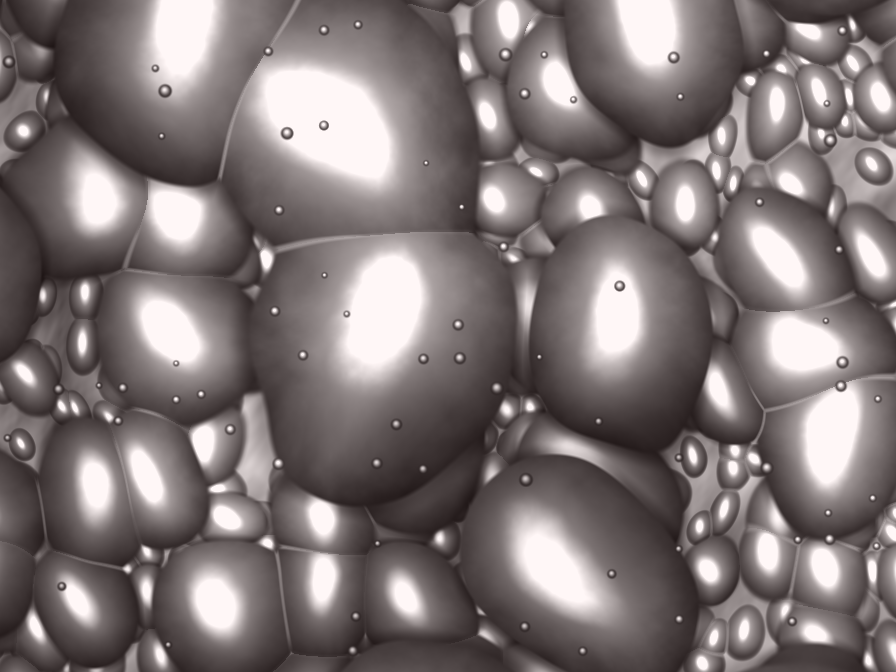
This texture is drawn by a WebGL 1 fragment shader. Its source:

```glsl
precision highp float;

uniform vec2 u_resolution;

const float SOFT_EDGE = 0.004;

float hash(vec2 p) {
  return fract(sin(dot(p, vec2(127.1, 311.7))) * 43758.5453);
}

vec2 hash2(vec2 p) {
  return vec2(hash(p), hash(p + 37.3));
}

float noise(vec2 p) {
  vec2 cell = floor(p);
  vec2 f = fract(p);
  f = f * f * (3.0 - 2.0 * f);
  float low = mix(hash(cell), hash(cell + vec2(1.0, 0.0)), f.x);
  float high = mix(hash(cell + vec2(0.0, 1.0)), hash(cell + vec2(1.0)), f.x);
  return mix(low, high, f.y);
}

float fbm(vec2 p) {
  float sum = 0.0;
  float weight = 0.5;
  for (int i = 0; i < 4; i++) {
    sum += weight * noise(p);
    p = p * 2.03 + 11.7;
    weight *= 0.5;
  }
  return sum;
}

vec2 rotate(vec2 p, float angle) {
  float c = cos(angle);
  float s = sin(angle);
  return vec2(c * p.x - s * p.y, s * p.x + c * p.y);
}

// Nearest and second nearest bubble distance (1 is the rim), then local position
vec4 nearestBubble(vec2 p, float size, float presence, float seed) {
  vec2 grid = p / size;
  vec2 home = floor(grid);
  vec4 best = vec4(9.0, 9.0, 0.0, 0.0);
  for (float y = -1.0; y <= 1.0; y++) {
    for (float x = -1.0; x <= 1.0; x++) {
      vec2 id = home + vec2(x, y);
      vec2 key = id + seed;
      if (hash(key + 5.1) > presence) continue;
      vec2 center = id + mix(vec2(0.15), vec2(0.85), hash2(key));
      float radius = mix(0.4, 0.66, hash(key + 9.7));
      float tilt = mix(-0.15, 0.85, hash(key + 2.9));
      float stretch = mix(1.0, 1.18, hash(key + 7.3));
      vec2 local = rotate(grid - center, -tilt) / radius;
      local *= vec2(stretch, 1.0 / stretch);
      float d = length(local);
      if (d < best.x) best = vec4(d, best.x, local);
      else best.y = min(best.y, d);
    }
  }
  return best;
}

// Glossy body: dark rim, wide halo, burnt-out highlight and pale contact seam
float bubbleTone(vec4 bubble, float size, vec2 p) {
  vec2 q = bubble.zw;
  float grain = fbm(p * 24.0) - 0.47;
  float tone = mix(0.44, 0.21, min(bubble.x * bubble.x, 1.0));
  tone += 0.06 * q.y + 0.1 * grain;
  tone += 0.06 * (1.0 - smoothstep(0.05, 0.2, size));
  float spread = mix(0.8, 1.25, noise(p * 5.0));
  vec2 glare = (q - vec2(-0.04, 0.13)) * vec2(1.3, 0.85);
  float h = length(glare) / spread + 0.15 * grain;
  tone += 0.28 * exp(-h * h / 0.2);
  tone += 0.55 * (1.0 - smoothstep(0.08, 0.52, h));
  float gap = (bubble.y - bubble.x) * size * 0.28;
  float seam = 1.0 - smoothstep(0.0004, 0.004, gap);
  float patchy = smoothstep(0.3, 0.65, noise(p * 13.0));
  return mix(tone, 0.55, seam * mix(0.1, 0.65, patchy));
}

float addBubbles(float under, vec2 p, float size, float presence, float seed) {
  vec4 bubble = nearestBubble(p, size, presence, seed);
  float soft = SOFT_EDGE / (size * 0.55);
  float cover = 1.0 - smoothstep(1.0 - soft, 1.0 + soft, bubble.x);
  float shadow = mix(0.7, 1.0, smoothstep(1.0, 1.14, bubble.x));
  return mix(under * shadow, bubbleTone(bubble, size, p), cover);
}

// Sparse dark-ringed droplets sitting on the surfaces
float addDroplets(float under, vec2 p, float size, float presence) {
  vec2 id = floor(p / size);
  if (hash(id + 71.0) > presence) return under;
  vec2 center = (id + mix(vec2(0.2), vec2(0.8), hash2(id + 83.0))) * size;
  float radius = size * mix(0.07, 0.18, hash(id + 97.0));
  vec2 q = (p - center) / radius;
  float d = length(q);
  float soft = min(SOFT_EDGE / radius * 0.6, 0.6);
  vec2 shine = q - vec2(-0.1, 0.2);
  float tone = mix(0.36, 0.18, smoothstep(0.3, 1.0, d));
  tone += 0.5 * exp(-dot(shine, shine) * 4.0);
  return mix(under, tone, 1.0 - smoothstep(1.0 - soft, 1.0 + soft, d));
}

void main() {
  vec2 p = gl_FragCoord.xy / u_resolution.y;
  vec2 warp = vec2(noise(p * 7.0), noise(p * 7.0 + 19.0)) - 0.5;
  vec2 bent = p + 0.05 * warp;

  // Wet film in the gaps, then bubbles from smallest to largest
  float tone = 0.25 + 0.65 * fbm(rotate(bent, 0.6) * vec2(16.0, 8.0));
  tone = addBubbles(tone, bent, 0.052, 0.66, 13.0);
  tone = addBubbles(tone, bent, 0.098, 0.6, 29.0);
  tone = addBubbles(tone, bent, 0.19, 0.64, 47.0);
  tone = addBubbles(tone, bent, 0.35, 0.56, 61.0);
  tone = addDroplets(tone, p, 0.055, 0.14);

  // Uneven lighting, lifted midtones and a faintly warm grey
  tone *= mix(0.86, 1.2, smoothstep(0.2, 0.8, noise(p * 3.0 + 4.0)));
  tone += 0.055 * smoothstep(0.2, 0.6, tone);
  tone = clamp(tone, 0.1, 0.985);
  gl_FragColor = vec4(tone + vec3(0.02, -0.015, -0.015), 1.0);
}
```
